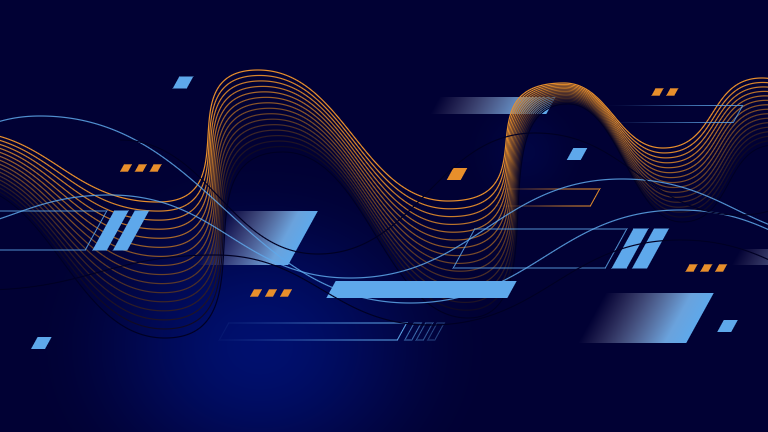
A WebGL 2 fragment shader for this background:

```glsl
#version 300 es
precision highp float;
// Navy backdrop with a blue glow, a sheaf of orange wave lines, thin sweeping
// curves and slanted panels. Waves are cubic spans between crests and troughs,
// measured by nearest point; panels are skewed box distances.
uniform vec2 u_resolution;
out vec4 fragColor;

const vec3 NAVY = vec3(0.005, 0.005, 0.205);
const vec3 INK = vec3(0.0, 0.0, 0.14);
const vec3 BLUE = vec3(0.37, 0.66, 0.92);
const vec3 ORANGE = vec3(0.91, 0.56, 0.17);

// Crests and troughs: upper line in xy, lower line in zw
const vec4 WAVE[8] = vec4[8](
  vec4(-0.4, 3.01, -0.4, 2.47), vec4(1.58, 2.30, 1.65, 0.94),
  vec4(2.58, 3.62, 2.83, 2.80), vec4(4.48, 2.31, 4.68, 1.14),
  vec4(5.64, 3.49, 5.68, 3.28), vec4(6.63, 2.84, 6.82, 2.10),
  vec4(7.62, 3.54, 7.75, 2.87), vec4(8.8, 2.8, 8.9, 2.1));
const float EASE[7] = float[7](0.45, 0.92, 0.45, 0.9, 0.45, 0.55, 0.45);

// Four thin curves of five turning points each: two blue, two dark
const vec2 SWEEP[20] = vec2[20](
  vec2(-0.8, 2.92), vec2(0.4, 3.16), vec2(4.1, 1.29), vec2(6.8, 2.22), vec2(9.0, 1.62),
  vec2(-0.8, 2.0), vec2(1.1, 2.37), vec2(3.5, 1.54), vec2(6.22, 2.53), vec2(8.5, 1.92),
  vec2(1.2, 2.92), vec2(3.18, 1.78), vec2(5.35, 2.99), vec2(7.4, 2.17), vec2(9.0, 2.82),
  vec2(-0.2, 1.42), vec2(2.15, 1.77), vec2(4.3, 1.07), vec2(6.8, 1.92), vec2(9.0, 1.32));

float pixel;
vec2 p;
vec3 color;

void paint(vec3 tint, float dist, float alpha) {
  color = mix(color, tint, alpha * clamp(0.5 - dist / pixel, 0.0, 1.0));
}

vec2 spanPoint(vec2 a, vec2 b, float h, float t) {
  float s = 1.0 - t;
  float x = 3.0 * s * t * (s * h + t * (1.0 - h)) + t * t * t;
  return mix(a, b, vec2(x, t * t * (3.0 - 2.0 * t)));
}

// Distance to a span: bisect on x, then slide to the nearest point
float spanDistance(vec2 a, vec2 b, float h) {
  if (p.x < a.x || p.x > b.x) return 9.0;
  float t = 0.5;
  for (float stride = 0.25; stride > 0.002; stride *= 0.5)
    t += spanPoint(a, b, h, t).x < p.x ? stride : -stride;
  for (int i = 0; i < 4; i++) {
    float s = 1.0 - t;
    vec2 slope = (b - a) * vec2(3.0 * (h * (s * s + t * t) + 2.0 * s * t * (1.0 - 2.0 * h)), 6.0 * s * t);
    t = clamp(t + dot(p - spanPoint(a, b, h, t), slope) / max(dot(slope, slope), 1e-4), 0.0, 1.0);
  }
  return length(p - spanPoint(a, b, h, t));
}

float slant(vec2 center, vec2 halfSize) {
  vec2 q = p - center;
  q.x -= 0.55 * q.y;
  q = abs(q) - halfSize;
  return max(q.x * 0.876, q.y);
}

float outline(vec2 center, vec2 halfSize) {
  return abs(slant(center, halfSize)) - 0.005;
}

// Panel fading in from its left side
void fadePanel(vec2 center, vec2 halfSize) {
  float s = clamp((p.x - 0.55 * (p.y - center.y) - center.x) / halfSize.x * 0.5 + 0.5, 0.0, 1.0);
  paint(mix(vec3(0.6, 0.54, 0.64), BLUE, s), slant(center, halfSize), min(1.0, 1.25 * s));
}

// Row of small slanted tiles
void tiles(vec3 tint, vec2 first, float count, float gap, vec2 halfSize) {
  for (float i = 0.0; i < count; i++)
    paint(tint, slant(first + vec2(i * gap, 0.0), halfSize), 1.0);
}

void main() {
  p = gl_FragCoord.xy / u_resolution.y * 4.32;
  pixel = 4.32 / u_resolution.y;

  // Backdrop glows
  float glow = 1.0 - smoothstep(0.0, 1.0, length((p - vec2(2.6, 0.85)) / vec2(2.3, 1.9)));
  float faint = 1.0 - smoothstep(0.0, 0.6, length(p - vec2(5.25, 2.8)));
  color = mix(NAVY, vec3(0.0, 0.06, 0.43), glow + 0.25 * faint);

  // Fading panels
  fadePanel(vec2(2.57, 1.94), vec2(0.46, 0.27));
  fadePanel(vec2(4.93, 3.265), vec2(0.58, 0.085));
  fadePanel(vec2(6.46, 1.14), vec2(0.54, 0.25));
  fadePanel(vec2(7.9, 1.75), vec2(0.54, 0.08));

  // Wave sheaf, dimming downwards
  for (float i = 0.0; i < 16.0; i++) {
    float f = i / 15.0, dist = 9.0;
    for (int k = 0; k < 7; k++)
      dist = min(dist, spanDistance(mix(WAVE[k].xy, WAVE[k].zw, f), mix(WAVE[k + 1].xy, WAVE[k + 1].zw, f), EASE[k]));
    paint(mix(ORANGE, INK, f), dist - 0.006, 1.0);
  }

  // Outlined frames
  paint(BLUE, outline(vec2(0.2, 2.015), vec2(0.76, 0.195)), 0.85);
  paint(BLUE, outline(vec2(5.4, 1.835), vec2(0.76, 0.195)), 0.85);
  paint(BLUE, outline(vec2(3.13, 1.005), vec2(0.89, 0.085)), smoothstep(1.9, 4.0, p.x));
  paint(ORANGE, outline(vec2(5.3, 3.345 - 1.0), vec2(0.65, 0.085)), smoothstep(4.8, 5.9, p.x));
  paint(BLUE, outline(vec2(6.7, 3.18), vec2(0.68, 0.085)), 0.8 * smoothstep(6.0, 7.3, p.x));
  for (float i = 0.0; i < 3.0; i++)
    paint(BLUE, outline(vec2(4.13 + 0.115 * i, 1.005), vec2(0.035, 0.085)), 0.65 - 0.12 * i);

  // Solid bar, stripes and tiles
  paint(BLUE, slant(vec2(4.215, 1.425), vec2(0.905, 0.085)), 1.0);
  tiles(BLUE, vec2(1.105, 2.015), 2.0, 0.205, vec2(0.072, 0.2));
  tiles(BLUE, vec2(6.3, 1.835), 2.0, 0.205, vec2(0.075, 0.2));
  tiles(ORANGE, vec2(1.26, 2.64), 3.0, 0.148, vec2(0.04, 0.037));
  tiles(ORANGE, vec2(2.56, 1.39), 3.0, 0.15, vec2(0.04, 0.037));
  tiles(ORANGE, vec2(6.915, 1.64), 3.0, 0.148, vec2(0.04, 0.037));
  tiles(ORANGE, vec2(6.575, 3.4), 2.0, 0.148, vec2(0.04, 0.037));
  tiles(ORANGE, vec2(4.57, 2.58), 1.0, 0.0, vec2(0.07, 0.06));
  tiles(BLUE, vec2(1.83, 3.495), 1.0, 0.0, vec2(0.07, 0.06));
  tiles(BLUE, vec2(5.77, 2.78), 1.0, 0.0, vec2(0.07, 0.06));
  tiles(BLUE, vec2(0.413, 0.89), 1.0, 0.0, vec2(0.07, 0.06));
  tiles(BLUE, vec2(7.275, 1.06), 1.0, 0.0, vec2(0.07, 0.06));

  // Sweeping curves
  for (int i = 0; i < 4; i++) {
    float dist = 9.0;
    for (int k = 5 * i; k < 5 * i + 4; k++)
      dist = min(dist, spanDistance(SWEEP[k], SWEEP[k + 1], 0.45));
    paint(i < 2 ? BLUE : INK, dist - 0.006, i < 2 ? 0.85 : 1.0);
  }
  fragColor = vec4(color, 1.0);
}
```
